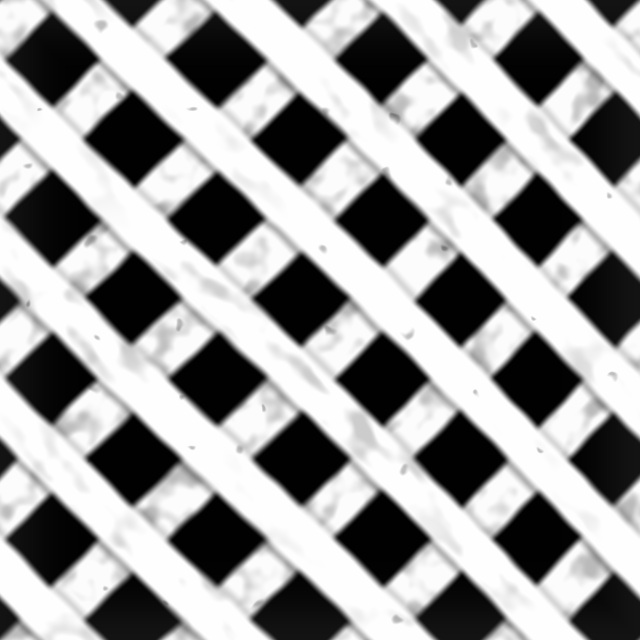
Give the GLSL for this pattern, as a three.js fragment shader.

```glsl
varying vec2 vUv;

#define REPEATS 4.0       // lattice cells across and down
#define SLAT_HALF 0.2     // half slat width, in slat spacings
#define WIDTH_VARY 0.014  // width change between slats
#define SOFTNESS 0.042    // edge blur, in slat spacings
#define BEND 0.0085       // sideways bow of the whole lattice
#define FRONT_STAIN 0.20
#define CROSS_STAIN 0.26
#define KNOT_CELLS 9.0
#define HOLE_TONE 0.004
#define HAZE 0.07         // faint lift of the holes near the border

const float TAU = 6.28318;

float hash(vec2 p) {
  return fract(sin(dot(p, vec2(127.1, 311.7))) * 43758.55);
}

vec2 wrap(vec2 cell, vec2 period) {
  return floor(mod(cell + 0.5, period));
}

float cornerSlope(vec2 cell, vec2 offset, vec2 period) {
  float angle = TAU * hash(wrap(cell, period));
  return dot(vec2(cos(angle), sin(angle)), offset);
}

// Gradient noise that wraps after a whole number of cells
float noise(vec2 p, vec2 period) {
  vec2 i = floor(p), f = fract(p);
  vec2 u = f * f * f * (f * (f * 6.0 - 15.0) + 10.0);
  vec2 e = vec2(1.0, 0.0);
  float low = mix(cornerSlope(i, f, period),
                  cornerSlope(i + e.xy, f - e.xy, period), u.x);
  float high = mix(cornerSlope(i + e.yx, f - e.yx, period),
                   cornerSlope(i + e.xx, f - e.xx, period), u.x);
  return mix(low, high, u.y);
}

float tileNoise(vec2 uv, float cells) {
  return noise(uv * cells, vec2(cells));
}

// Signed distance to a slat edge, positive inside the wood
float slat(float across, float seed) {
  float id = floor(mod(floor(across) + 0.5, REPEATS));
  float halfWidth = SLAT_HALF + WIDTH_VARY * (2.0 * hash(vec2(id, seed)) - 1.0);
  float shift = WIDTH_VARY * (2.0 * hash(vec2(id, seed + 7.0)) - 1.0);
  return halfWidth - abs(fract(across) - 0.5 - shift);
}

float cover(float dist) {
  return smoothstep(-SOFTNESS, SOFTNESS, dist);
}

// Small scattered knots, at most one per cell
float knots(vec2 uv) {
  vec2 p = uv * KNOT_CELLS + 0.12 * vec2(tileNoise(uv, 40.0), tileNoise(uv, 47.0));
  vec2 id = wrap(floor(p), vec2(KNOT_CELLS));
  vec2 center = 0.25 + 0.5 * vec2(hash(id + 3.0), hash(id + 19.0));
  float present = step(0.5, hash(id + 31.0));
  float radius = mix(0.05, 0.11, hash(id + 43.0));
  return present * (1.0 - smoothstep(0.2, 1.0, length(fract(p) - center) / radius));
}

void main() {
  // Diagonal axes: x counts front slats, y counts cross slats
  float x = vUv.x - BEND * (1.0 - cos(TAU * (vUv.x - 0.1)));
  vec2 g = REPEATS * vec2(x + vUv.y, x - vUv.y) + vec2(0.05, -0.70);

  float wobble = 0.018 * tileNoise(vUv, 18.0);
  float front = slat(g.x, 1.0) + wobble;
  float cross = slat(g.y, 2.0) - wobble;

  // Weathering
  float patches = smoothstep(-0.25, 0.35, tileNoise(vUv, 5.0));
  float mottle = 0.6 * tileNoise(vUv, 22.0) + 0.4 * tileNoise(vUv, 45.0);
  vec2 frontGrain = vec2(6.0, 2.0), crossGrain = vec2(2.0, 6.0);
  float frontStreak = noise(g * frontGrain, frontGrain * REPEATS);
  float crossStreak = noise(g * crossGrain, crossGrain * REPEATS);
  float knot = 0.25 * knots(vUv);

  float frontTone = 1.0 - knot
    - FRONT_STAIN * patches * smoothstep(0.0, 0.55, frontStreak + 0.6 * mottle);
  float crossTone = 0.99 - knot
    - CROSS_STAIN * smoothstep(-0.1, 0.55, 0.6 * crossStreak + mottle);

  // Contact shadow, deeper below the front slats
  float depth = fract(g.x) < 0.5 ? 0.38 : 0.2;
  crossTone *= 1.0 - depth * (1.0 - smoothstep(0.0, 0.1, -front));

  // Holes, then cross slats, then front slats
  vec2 border = pow(0.5 + 0.5 * cos(TAU * vUv), vec2(24.0));
  float tone = HOLE_TONE + HAZE * max(border.x, border.y);
  tone = mix(tone, crossTone, cover(cross));
  tone = mix(tone, frontTone, cover(front));

  gl_FragColor = vec4(vec3(clamp(tone, 0.0, 0.995)), 1.0);
}
```
